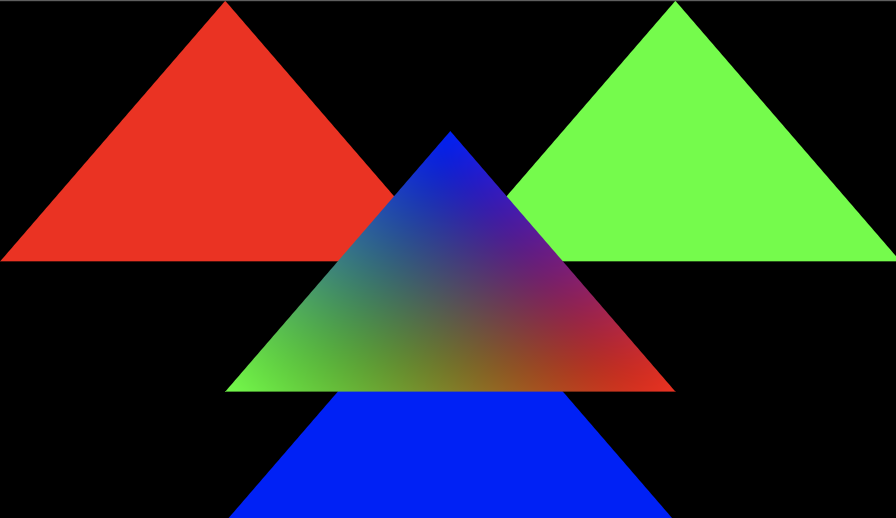
Reproduce this background procedurally as a Shadertoy shader.

```glsl
// Three flat triangles in red, green and blue behind one blended triangle on black.

#define RED vec3(0.918, 0.200, 0.137)
#define GREEN vec3(0.459, 0.984, 0.298)
#define BLUE vec3(0.000, 0.129, 0.961)
#define RULE_GRAY vec3(0.37)
#define RULE_HEIGHT 0.0023
#define HALF_WIDTH 0.2512
#define HEIGHT 0.5030
#define CENTER_APEX vec2(0.5026, 0.7470)
#define GAMMA 2.2

// Barycentric weights of the left, right and top corners.
vec3 cornerWeights(vec2 uv, vec2 apex) {
    vec2 p = (uv - apex) / vec2(HALF_WIDTH, HEIGHT);
    float top = 1.0 + p.y;
    return vec3(0.5 * (-p.y - p.x), 0.5 * (-p.y + p.x), top);
}

// Antialiased coverage from the pixel distance to each side.
float coverage(vec3 weights) {
    vec3 dx = dFdx(weights);
    vec3 dy = dFdy(weights);
    vec3 side = clamp(weights / sqrt(dx * dx + dy * dy) + 0.5, 0.0, 1.0);
    return min(side.x, min(side.y, side.z));
}

// Mixes the corner colours in linear light, with gamma-encoded weights.
vec3 blendCorners(vec3 weights) {
    vec3 w = pow(clamp(weights, 0.0, 1.0), vec3(GAMMA));
    vec3 light = w.x * pow(GREEN, vec3(GAMMA))
               + w.y * pow(RED, vec3(GAMMA))
               + w.z * pow(BLUE, vec3(GAMMA));
    return pow(light, vec3(1.0 / GAMMA));
}

void mainImage(out vec4 fragColor, in vec2 fragCoord) {
    vec2 uv = fragCoord / iResolution.xy;
    vec2 offset = vec2(HALF_WIDTH, 0.5 * HEIGHT);
    vec3 color = vec3(0.0);

    // Flat triangles around the center
    vec3 leftShape = cornerWeights(uv, CENTER_APEX + offset * vec2(-1.0, 1.0));
    vec3 rightShape = cornerWeights(uv, CENTER_APEX + offset);
    vec3 lowerShape = cornerWeights(uv, CENTER_APEX - vec2(0.0, offset.y));
    color = mix(color, RED, coverage(leftShape));
    color = mix(color, GREEN, coverage(rightShape));
    color = mix(color, BLUE, coverage(lowerShape));

    // Blended triangle in front
    vec3 center = cornerWeights(uv, CENTER_APEX);
    color = mix(color, blendCorners(center), coverage(center));

    // Thin rule along the top edge
    float rule = clamp((uv.y - 1.0 + RULE_HEIGHT) * iResolution.y + 0.5, 0.0, 1.0);
    color = mix(color, RULE_GRAY, rule);

    fragColor = vec4(color, 1.0);
}
```
